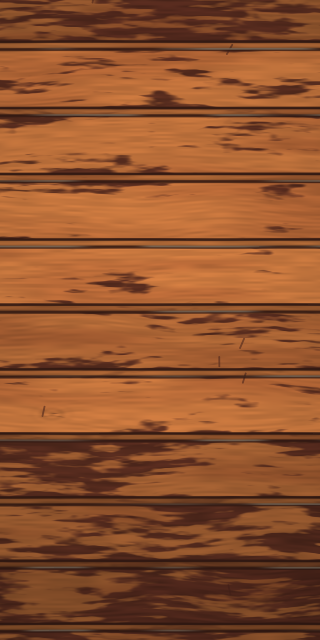
Write a Shadertoy shader that draws this texture.

```glsl
// Weathered horizontal wood siding: boards split by a narrow bead and dark grooves.
// A slightly shrinking pitch sets the rows; stretched value noise makes the grain
// and the dark stains, whose amount is chosen per board.

#define FIRST_GROOVE 0.0651   // distance of first groove from the top
#define PITCH 0.1040          // height of the first board
#define PITCH_SHRINK 0.000326 // perspective narrowing per board
#define BEAD_END 0.108        // bead height as a share of the pitch
#define GRAIN_SCALE vec2(20.0, 150.0)
#define STAIN_DEPTH 0.88
#define SCRATCHES 7
#define KNOT vec2(0.081, 0.353)

const vec3 HONEY  = vec3(0.785, 0.470, 0.245);
const vec3 RUSSET = vec3(0.640, 0.345, 0.185);
const vec3 STAIN  = vec3(0.265, 0.125, 0.095);
const vec3 GROOVE = vec3(0.190, 0.095, 0.070);
const vec3 DUST   = vec3(0.420, 0.370, 0.320);

// Stain amount per board, from top to bottom
const float WEAR[11] = float[11](0.85, 0.34, 0.36, 0.22, 0.13, 0.55,
                                 0.28, 0.70, 0.76, 0.88, 0.80);

float hash(vec2 p) {
    vec3 q = fract(vec3(p.xyx) * 0.1031);
    q += dot(q, q.yzx + 33.33);
    return fract((q.x + q.y) * q.z);
}

float noise(vec2 p) {
    vec2 i = floor(p), f = fract(p);
    f = f * f * (3.0 - 2.0 * f);
    return mix(mix(hash(i), hash(i + vec2(1, 0)), f.x),
               mix(hash(i + vec2(0, 1)), hash(i + vec2(1, 1)), f.x), f.y);
}

float fbm(vec2 p) {
    float sum = 0.0, amp = 0.55;
    for (int k = 0; k < 3; k++) {
        sum += amp * noise(p);
        p = p * vec2(2.1, 1.7) + 19.7;
        amp *= 0.5;
    }
    return sum / 0.9625;
}

float segment(vec2 p, vec2 a, vec2 d) {
    vec2 q = p - a;
    return length(q - d * clamp(dot(q, d) / dot(d, d), 0.0, 1.0));
}

// Soft line of half-width w around c
float line(float x, float c, float w, float px) {
    return 1.0 - smoothstep(w - px * 0.5, w + px, abs(x - c));
}

void mainImage(out vec4 fragColor, in vec2 fragCoord) {
    vec2 uv = fragCoord / iResolution.y;
    float pixel = 1.0 / iResolution.y;

    // Board index and position inside it, 0 at its upper groove
    float drop = 1.0 - uv.y - FIRST_GROOVE;
    float row = (PITCH - sqrt(PITCH * PITCH - 4.0 * PITCH_SHRINK * drop)) / (2.0 * PITCH_SHRINK);
    row += 0.006 * (noise(vec2(uv.x * 9.0, floor(row + 0.5) * 7.0)) - 0.5);
    float id = floor(row), f = row - id;
    float px = pixel / PITCH;
    float wear = WEAR[clamp(int(id) + 1, 0, 10)];
    float seed = (id + 3.0) * 17.3;

    // Grain coordinates: gentle waves, bent around one knot
    vec2 toKnot = (uv - KNOT) / vec2(0.024, 0.012);
    float knot = exp(-dot(toKnot, toKnot));
    vec2 g = uv;
    g.y += 0.014 * (noise(vec2(uv.x * 7.0, uv.y * 14.0) + seed) - 0.5);
    g.y += 0.010 * knot * sign(toKnot.y) * (1.0 - exp(-abs(toKnot.y) * 3.0));
    float streak = fbm(g * GRAIN_SCALE + seed);
    float fine = noise(g * vec2(26.0, 290.0) + seed * 2.0);
    float broad = noise(g * vec2(5.0, 42.0) + seed * 3.0);
    float patches = noise(uv * vec2(9.0, 34.0) + seed * 4.0);

    // Clean wood
    vec3 col = mix(HONEY, RUSSET, 0.55 * smoothstep(0.3, 0.95, broad) + 0.25 * wear);
    col *= mix(1.0, 0.66, wear * wear);
    col *= 0.92 + 0.15 * fine;
    col *= 1.0 - 0.12 * knot * (0.5 + 0.5 * cos(length(toKnot) * 9.0));

    // Stains gather in streaks, patches and along the board edges
    float edge = exp(-(f - BEAD_END) * 16.0) * step(BEAD_END, f) + 0.8 * exp(-(1.0 - f) * 22.0);
    float amount = 0.6 * streak + 0.4 * patches + 0.2 * edge * (0.4 + wear);
    float limit = mix(0.745, 0.45, wear);
    float stain = smoothstep(limit - 0.06, limit + 0.11, amount);
    stain *= f < BEAD_END ? 0.35 : 1.0;
    col = mix(col, STAIN * (0.9 + 0.3 * fine), stain * STAIN_DEPTH);

    // Short scattered scratches
    for (int k = 0; k < SCRATCHES; k++) {
        float n = float(k) + 1.0;
        vec2 start = vec2(0.5 * hash(vec2(n, 3.1)), hash(vec2(n, 8.7)));
        vec2 dir = vec2(hash(vec2(n, 5.3)) - 0.3, 0.9) * 0.016;
        float d = segment(uv, start, dir);
        col = mix(col, STAIN, 0.55 * (1.0 - smoothstep(0.0005, 0.0008 + pixel, d)));
    }

    // Rounded bead, then the grooves on either side of it
    float bead = 1.0 - smoothstep(BEAD_END - px, BEAD_END, f);
    float curve = (f / BEAD_END - 0.5) * 2.0;
    col *= mix(1.0, 0.88 - 0.28 * curve * curve, bead);
    float seam = min(f, 1.0 - f);
    col = mix(col, GROOVE, 0.92 * line(seam, 0.0, 0.016, px));
    float dusty = smoothstep(0.35, 0.75, noise(vec2(uv.x * 11.0, seed)));
    col = mix(col, GROOVE, 0.8 * line(f, BEAD_END + 0.018, 0.012, px));
    col = mix(col, mix(GROOVE, DUST, dusty), 0.85 * line(f, BEAD_END, 0.010, px));

    // Light falls off toward the sides and the bottom
    float side = uv.x * iResolution.y / iResolution.x - 0.45;
    col *= 1.03 - 0.22 * side * side - 0.10 * smoothstep(0.35, 0.0, uv.y);
    fragColor = vec4(clamp(col, 0.0, 1.0), 1.0);
}
```
